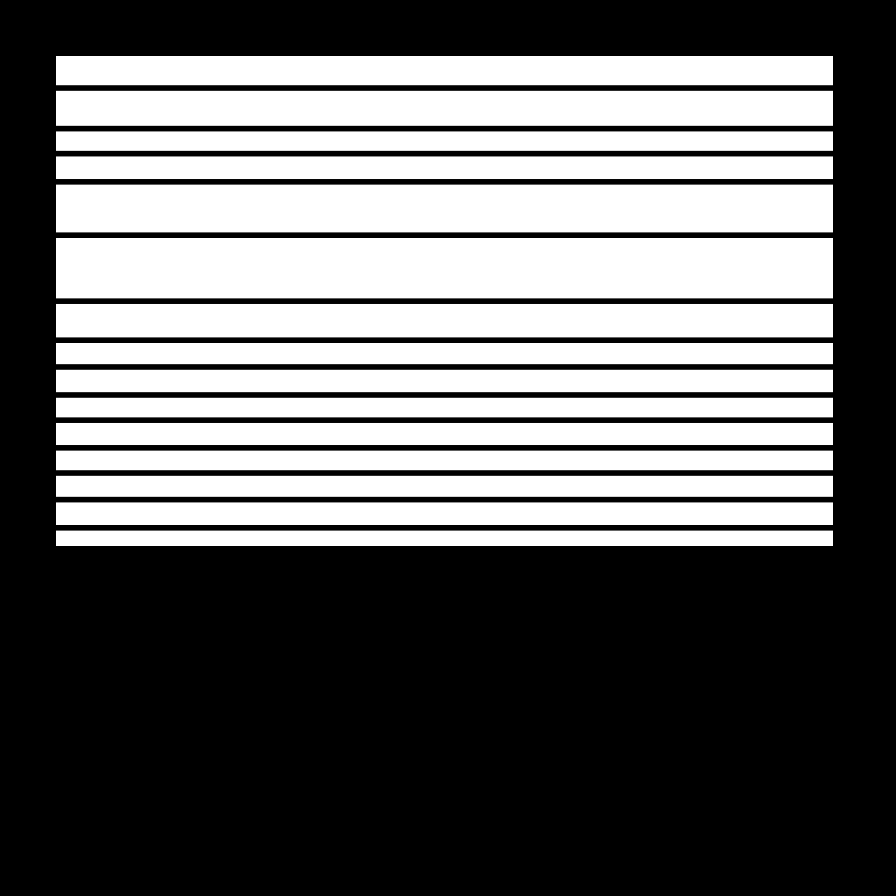
This pattern is drawn by a Shadertoy shader. Its source:

```glsl
// A white panel on black, cut by thin horizontal rules into uneven bands.
// The panel is a box distance; each rule is a strip whose height is found
// by summing the band heights downwards from the panel's top edge.

const vec3 BLACK = vec3(0.0);
const vec3 WHITE = vec3(1.0);

// Lengths are fractions of the canvas height, written over a 512 grid.
const float UNIT = 1.0 / 512.0;
const vec2 PANEL_MIN = vec2(32.0, 200.0) * UNIT;
const vec2 PANEL_MAX = vec2(476.0, 480.0) * UNIT;
const float RULE_WIDTH = 3.2 * UNIT;

// Distance from one rule to the next, top to bottom.
const int RULES = 14;
const float BAND_HEIGHT[RULES] = float[RULES](
    18.3, 23.2, 14.3, 16.1, 30.5, 37.7, 22.3,
    15.3, 16.0, 14.4, 15.8, 14.4, 15.2, 16.1);

// Signed distance to an axis-aligned box.
float boxDistance(vec2 p, vec2 lower, vec2 upper) {
    vec2 d = abs(p - 0.5 * (lower + upper)) - 0.5 * (upper - lower);
    return length(max(d, 0.0)) + min(max(d.x, d.y), 0.0);
}

// Signed distance to a horizontal strip.
float stripDistance(float y, float centre, float width) {
    return abs(y - centre) - 0.5 * width;
}

// Coverage of a shape, with an edge one pixel wide.
float coverage(float distance, float pixel) {
    return clamp(0.5 - distance / pixel, 0.0, 1.0);
}

// Combined coverage of all rules below the given top edge.
float ruleCoverage(float y, float top, float pixel) {
    float ink = 0.0;
    float centre = top;
    for (int i = 0; i < RULES; i++) {
        centre -= BAND_HEIGHT[i] * UNIT;
        ink = max(ink, coverage(stripDistance(y, centre, RULE_WIDTH), pixel));
    }
    return ink;
}

void mainImage(out vec4 fragColor, in vec2 fragCoord) {
    float pixel = 1.0 / iResolution.y;
    vec2 p = fragCoord * pixel;

    // Panel first, then the rules cut out of it.
    float panel = coverage(boxDistance(p, PANEL_MIN, PANEL_MAX), pixel);
    float rules = ruleCoverage(p.y, PANEL_MAX.y, pixel);

    fragColor = vec4(mix(BLACK, WHITE, panel * (1.0 - rules)), 1.0);
}
```
